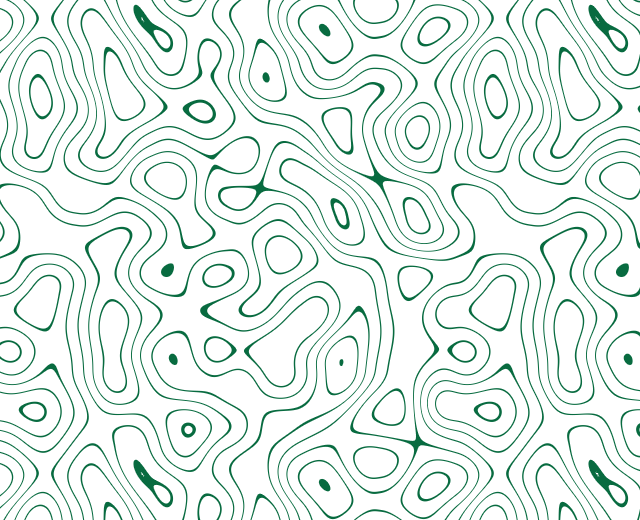
A Shadertoy shader for this pattern:

```glsl
// Topographic contour lines in deep green on white, tiling seamlessly.
// A periodic gradient noise gives the height; each level is a band of fixed
// height range, so lines swell into blobs and crosses where the slope is flat.

#define INK vec3(0.03, 0.42, 0.25)
#define PAPER vec3(1.0)
#define TILES_ACROSS 1.4066  // repeats over the canvas width
#define CELLS 6.0            // noise cells per tile side
#define LEVELS 6.5           // contour levels per unit of height
#define LEVEL_SHIFT 0.3      // phase of the levels
#define LINE_SHARE 0.105     // part of each level interval that is inked
#define SEED 4.0

const float TAU = 6.28318;

float hash(vec2 p) {
    return fract(sin(dot(p, vec2(127.1, 311.7)) + SEED) * 43758.5453);
}

// Height contributed by one lattice corner; wrapping makes the tile seamless.
float cornerSlope(vec2 cell, vec2 corner, vec2 local) {
    float angle = TAU * hash(mod(cell + corner, CELLS));
    return dot(vec2(cos(angle), sin(angle)), local - corner);
}

float terrain(vec2 p) {
    vec2 cell = floor(p);
    vec2 f = p - cell;
    vec2 fade = f * f * f * (f * (f * 6.0 - 15.0) + 10.0);
    float low = mix(cornerSlope(cell, vec2(0.0, 0.0), f),
                    cornerSlope(cell, vec2(1.0, 0.0), f), fade.x);
    float high = mix(cornerSlope(cell, vec2(0.0, 1.0), f),
                     cornerSlope(cell, vec2(1.0, 1.0), f), fade.x);
    return mix(low, high, fade.y);
}

void mainImage(out vec4 fragColor, in vec2 fragCoord) {
    vec2 tileUv = fragCoord / iResolution.x * TILES_ACROSS;
    float height = terrain(tileUv * CELLS) * LEVELS + LEVEL_SHIFT;

    // Distance in height to the nearest level, and the height change per pixel
    float offLevel = abs(fract(height + 0.5) - 0.5);
    float slope = max(length(vec2(dFdx(height), dFdy(height))), 1e-4);

    // Band coverage, smoothed over one pixel
    float ink = clamp((0.5 * LINE_SHARE - offLevel) / slope + 0.5, 0.0, 1.0);
    fragColor = vec4(mix(PAPER, INK, ink), 1.0);
}
```
